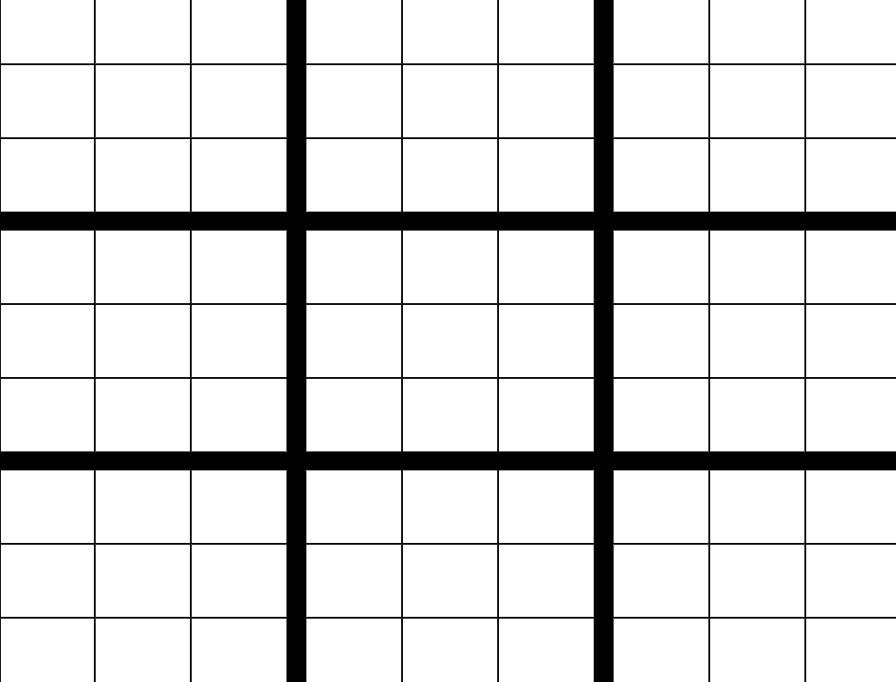
Reproduce this pattern procedurally as a Shadertoy shader.

```glsl
// Black ruled grid on white: heavy bars frame blocks of three by three cells,
// and hairlines divide each block. Every block is one repeat, folded about its
// centre; each stroke is antialiased by its exact overlap with the pixel.

// Fraction of a pixel covered by a stroke, per axis, at distance d from its middle.
vec2 strokeCoverage(vec2 d, vec2 halfWidth, float pixel) {
    vec2 high = min(d + 0.5 * pixel, halfWidth);
    vec2 low = max(d - 0.5 * pixel, -halfWidth);
    return clamp((high - low) / pixel, 0.0, 1.0);
}

void mainImage(out vec4 fragColor, in vec2 fragCoord) {
    // Canvas height is one unit; the middle block sits just right of centre.
    float pixel = 1.0 / iResolution.y;
    vec2 p = (fragCoord - 0.5 * iResolution.xy) * pixel - vec2(0.003, 0.0);

    // Fold each block about its centre.
    vec2 period = vec2(0.4505, 0.3516);
    vec2 fromCentre = abs(p - period * round(p / period));

    // Heavy bars between blocks, hairlines between cells.
    vec2 bars = strokeCoverage(0.5 * period - fromCentre, vec2(0.0146, 0.0139), pixel);
    vec2 hairlines = strokeCoverage(abs(fromCentre - vec2(0.0704, 0.0542)), vec2(0.00132), pixel);

    // Hairline cut in half by the left edge of the canvas.
    float edge = strokeCoverage(vec2(fragCoord.x * pixel), vec2(0.00132), pixel).x;

    vec2 ink = max(bars, hairlines);
    float coverage = max(max(ink.x, ink.y), edge);
    fragColor = vec4(mix(vec3(1.0), vec3(0.005), coverage), 1.0);
}
```
